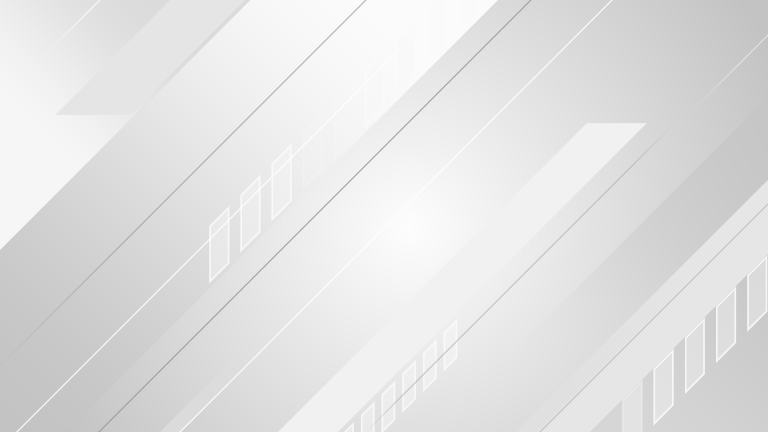
Write a WebGL 2 fragment shader that draws this background.

```glsl
#version 300 es
precision highp float;

uniform vec2 u_resolution;
out vec4 fragColor;

const float DIAGONAL = 0.7071;

// Smooth coverage of a signed distance, negative inside
float cover(float dist, float aa) {
    return clamp(0.5 - dist / aa, 0.0, 1.0);
}

// Band between two diagonals
float band(float across, float lo, float hi, float aa) {
    float dist = abs(across - 0.5 * (lo + hi)) - 0.5 * (hi - lo);
    return cover(dist * DIAGONAL, aa);
}

// Thin diagonal stroke
float stroke(float across, float at, float aa) {
    return cover(abs(across - at) * DIAGONAL - 0.0013, aa);
}

// Fade in and out along the diagonal
float span(float along, float lo, float hi, float soft) {
    return smoothstep(lo, lo + soft, along) * (1.0 - smoothstep(hi - soft, hi, along));
}

// Row of slanted bars: x = fill, y = outline, z = bar index
vec3 bars(float x, float across, float start, float period, float width,
          float count, vec2 limits, float aa) {
    float index = clamp(floor((x - start) / period), 0.0, count - 1.0);
    float localX = x - start - index * period - 0.5 * width;
    float side = abs(localX) - 0.5 * width;
    float caps = abs(across - 0.5 * (limits.x + limits.y)) - 0.5 * (limits.y - limits.x);
    float dist = max(side, caps * DIAGONAL);
    return vec3(cover(dist, aa), cover(abs(dist + 0.0025) - 0.0018, aa), index);
}

// Lay a translucent bar row over a shade
float addBars(float shade, vec3 row, float fill, float edge) {
    shade = mix(shade, 0.97, row.x * fill);
    return mix(shade, 0.985, row.y * edge);
}

void main() {
    vec2 p = gl_FragCoord.xy / u_resolution.y;
    float aa = 1.0 / u_resolution.y;
    float across = p.x - p.y;
    float along = p.x + p.y;

    // Radial glow
    float radius = length(p - vec2(0.949, 0.472));
    float shade = mix(0.992, 0.765, clamp(radius / 0.93, 0.0, 1.0));

    // Broad band on the left, brightening upward
    float sweep = mix(0.765, 0.985, smoothstep(0.1, 2.05, along + 0.12));
    shade = mix(shade, sweep, band(across, -0.421, 0.153, aa));

    // Pale upper left corner with a clipped panel
    float corner = mix(0.965, 0.86, smoothstep(0.75, 1.35, along));
    shade = mix(shade, corner, band(across, -2.0, -0.421, aa));
    float panel = band(across, -0.606, -0.433, aa) * cover(0.734 - p.y, aa);
    shade = mix(shade, 0.898, panel);

    // Soft strip beside the lower white stroke
    shade = mix(shade, 0.90, 0.55 * band(across, 0.370, 0.417, aa)
        * (1.0 - smoothstep(0.35, 0.8, along)));

    // Central panel
    panel = band(across, 0.6435, 0.782, aa) * cover(p.y - 0.715, aa);
    shade = mix(shade, 0.945, panel);

    // Dim band, pale band and lower right corner
    float dim = mix(0.90, 0.775, smoothstep(1.1, 2.5, along));
    shade = mix(shade, dim, 0.8 * band(across, 1.002, 1.194, aa) * smoothstep(1.2, 2.0, along));
    shade = mix(shade, 0.903, band(across, 1.194, 1.366, aa));
    shade = mix(shade, 0.86, 0.6 * band(across, 1.194, 1.245, aa)
        * (1.0 - smoothstep(1.2, 2.3, along)));
    float lowCorner = mix(0.84, 0.785, smoothstep(1.4, 2.2, along));
    shade = mix(shade, lowCorner, band(across, 1.366, 3.0, aa));

    // Bar rows
    vec3 row = bars(p.x, across, 0.484, 0.072, 0.0475, 9.0, vec2(0.007, 0.141), aa);
    float faint = 1.0 - 0.75 * step(2.5, row.z) * step(row.z, 4.5);
    shade = addBars(shade, row, 0.4 * faint, 0.8 * faint);
    row = bars(p.x, across, 0.787, 0.0479, 0.0325, 6.0, vec2(0.796, 0.887), aa);
    shade = addBars(shade, row, 0.45, 0.75);
    row = bars(p.x, across, 1.440, 0.0723, 0.0475, 5.0, vec2(1.366, 1.498), aa);
    shade = addBars(shade, row, 0.4, mix(0.2, 0.85, step(0.5, row.z)));

    // Dark strokes
    shade = mix(shade, 0.62, 0.75 * stroke(across, -0.153, aa) * smoothstep(0.0, 0.8, along));
    shade = mix(shade, 0.60, 0.85 * stroke(across, 0.229, aa));
    shade = mix(shade, 0.68, 0.65 * stroke(across, 0.847, aa) * span(along, 0.8, 2.3, 0.25));
    shade = mix(shade, 0.72, 0.75 * stroke(across, 1.25, aa));

    // White strokes
    shade = mix(shade, 1.0, 0.9 * stroke(across, 0.039, aa) * span(along, -0.4, 2.0, 0.4));
    shade = mix(shade, 1.0, 0.9 * stroke(across, 0.417, aa));
    shade = mix(shade, 1.0, 0.8 * stroke(across, -0.769, aa) * smoothstep(0.95, 1.2, along));
    shade = mix(shade, 0.95, 0.6 * stroke(across, 0.859, aa) * smoothstep(2.3, 2.6, along));

    fragColor = vec4(vec3(shade), 1.0);
}
```
